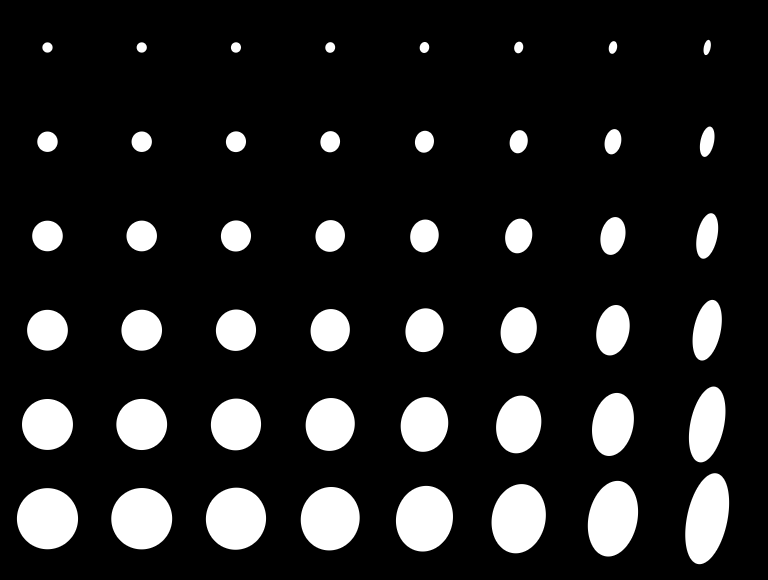
Write a WebGL 1 fragment shader that draws this pattern.

```glsl
precision highp float;
uniform vec2 u_resolution;

// Lengths are fractions of the canvas height
const vec2 GRID_SIZE = vec2(8.0, 6.0);
const float PITCH = 0.16249;
const float FIRST_CENTER = 0.08187;
const float RADIUS_STEP = 0.00878;
const float MAX_ECCENTRICITY = 0.9;
const float TILT = 0.208;

const vec3 BACKGROUND = vec3(0.0);
const vec3 DOT_COLOR = vec3(1.0);

vec2 rotate(vec2 p, float angle) {
  float c = cos(angle);
  float s = sin(angle);
  return vec2(c * p.x - s * p.y, s * p.x + c * p.y);
}

// Semi-axes of an ellipse with the area of a circle of this radius
vec2 equalAreaAxes(float radius, float eccentricity) {
  float axisRatio = sqrt(1.0 - eccentricity * eccentricity);
  float stretch = sqrt(axisRatio);
  return radius * vec2(stretch, 1.0 / stretch);
}

// First-order distance to an ellipse edge, negative inside
float ellipseDistance(vec2 p, vec2 axes) {
  vec2 q = p / axes;
  float slope = 2.0 * length(q / axes);
  return (dot(q, q) - 1.0) / max(slope, 1e-4);
}

float coverage(float edgeDistance, float pixel) {
  return clamp(0.5 - edgeDistance / pixel, 0.0, 1.0);
}

void main() {
  float pixel = 1.0 / u_resolution.y;
  vec2 p = gl_FragCoord.xy * pixel;
  p.y = 1.0 - p.y;

  // Nearest grid cell, counted from the upper left
  vec2 grid = (p - FIRST_CENTER) / PITCH;
  vec2 cell = clamp(floor(grid + 0.5), vec2(0.0), GRID_SIZE - 1.0);
  vec2 local = (grid - cell) * PITCH;
  local.y = -local.y;

  // Rows grow in size, columns in eccentricity
  float radius = RADIUS_STEP * (cell.y + 1.0);
  float eccentricity = MAX_ECCENTRICITY * cell.x / (GRID_SIZE.x - 1.0);
  vec2 axes = equalAreaAxes(radius, eccentricity);
  float edge = ellipseDistance(rotate(local, TILT), axes);

  gl_FragColor = vec4(mix(BACKGROUND, DOT_COLOR, coverage(edge, pixel)), 1.0);
}
```
